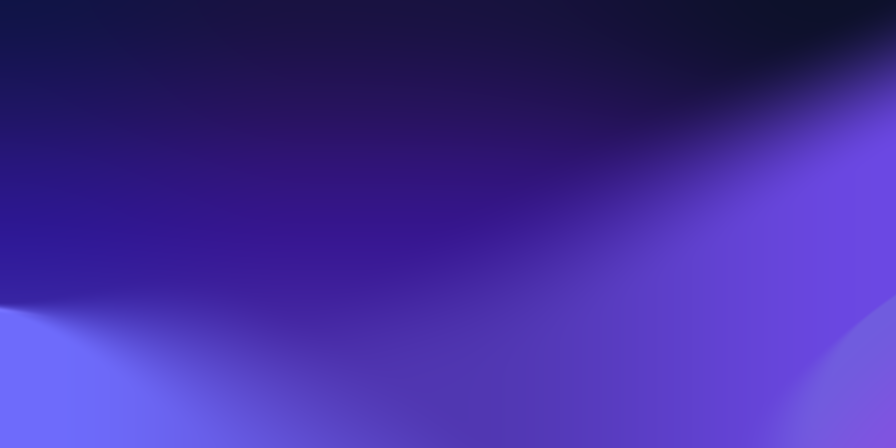
A WebGL 1 fragment shader for this background:

```glsl
precision highp float;

uniform vec2 u_resolution;

// Backdrop ramp, from top to bottom
const vec3 NIGHT = vec3(0.098, 0.070, 0.255);
const vec3 PLUM = vec3(0.175, 0.075, 0.410);
const vec3 INDIGO = vec3(0.215, 0.085, 0.570);
const vec3 DUSK = vec3(0.310, 0.205, 0.690);
const vec3 LEFT_TINT = vec3(-0.035, 0.008, 0.020);

// Shadow in the upper right
const vec3 SHADOW = vec3(0.050, 0.065, 0.165);
const vec2 SHADOW_CENTER = vec2(0.92, 1.02);
const vec2 SHADOW_SIZE = vec2(0.26, 0.30);

// Violet sweep on the right
const vec3 SWEEP_DIM = vec3(0.315, 0.215, 0.695);
const vec3 SWEEP_BRIGHT = vec3(0.420, 0.282, 0.890);
const float SWEEP_TOP = 0.84;

// Periwinkle glow on the lower left
const vec3 GLOW_CORE = vec3(0.430, 0.420, 0.985);
const vec3 GLOW_FAR = vec3(0.385, 0.320, 0.840);
const float GLOW_TOP = 0.315;
const float RIM_STRENGTH = 0.05;

// Disc on the lower right, in units of the canvas height
const vec3 DISC_EDGE = vec3(0.440, 0.360, 0.870);
const vec3 DISC_CORE = vec3(0.505, 0.325, 0.880);
const vec2 DISC_CENTER = vec2(2.585, -0.521);
const float DISC_RADIUS = 1.044;

// 1 below the edge, 0 above it, with a soft transition
float below(float y, float edge, float halfWidth) {
  return 1.0 - smoothstep(edge - halfWidth, edge + halfWidth, y);
}

vec3 backdrop(vec2 uv) {
  vec3 color = mix(DUSK, INDIGO, smoothstep(0.08, 0.52, uv.y));
  color = mix(color, PLUM, smoothstep(0.42, 0.78, uv.y));
  color = mix(color, NIGHT, smoothstep(0.62, 1.02, uv.y));
  color += LEFT_TINT * (1.0 - smoothstep(0.0, 0.35, uv.x));

  vec2 offset = (uv - SHADOW_CENTER) / SHADOW_SIZE;
  return mix(color, SHADOW, exp(-dot(offset, offset)));
}

vec3 addSweep(vec3 color, vec2 uv) {
  float fromRight = 1.0 - uv.x;
  float edge = SWEEP_TOP - 0.9 * fromRight - 0.4 * fromRight * fromRight;
  float halfWidth = mix(0.28, 0.18, uv.x);
  vec3 violet = mix(SWEEP_DIM, SWEEP_BRIGHT, smoothstep(0.5, 1.0, uv.x));
  return mix(color, violet, below(uv.y, edge, halfWidth));
}

vec3 addGlow(vec3 color, vec2 uv) {
  // The edge is crisp at the left and blurs to the right
  float edge = GLOW_TOP - 0.25 * uv.x - 1.2 * uv.x * uv.x;
  float halfWidth = 0.008 + 0.2 * smoothstep(-0.02, 0.28, uv.x);
  vec3 glow = mix(GLOW_CORE, GLOW_FAR, smoothstep(0.05, 0.42, uv.x));
  color = mix(color, glow, below(uv.y, edge, halfWidth));

  float rim = exp(-pow((uv.y - edge + 0.006) / 0.005, 2.0));
  return color + RIM_STRENGTH * rim * (1.0 - smoothstep(0.0, 0.07, uv.x));
}

vec3 addDisc(vec3 color, vec2 uv, float aspectScale) {
  vec2 point = vec2(uv.x * aspectScale, uv.y);
  float depth = DISC_RADIUS - distance(point, DISC_CENTER);
  float blur = mix(0.10, 0.006, smoothstep(0.0, 0.3, uv.y));
  float cover = smoothstep(-0.5 * blur, blur, depth);
  vec3 fill = mix(DISC_EDGE, DISC_CORE, smoothstep(0.02, 0.28, depth));
  return mix(color, fill, cover * smoothstep(-0.1, 0.16, uv.y + depth));
}

void main() {
  vec2 uv = gl_FragCoord.xy / u_resolution;
  float aspect = u_resolution.x / u_resolution.y;

  vec3 color = backdrop(uv);
  color = addSweep(color, uv);
  color = addGlow(color, uv);
  color = addDisc(color, uv, aspect);

  gl_FragColor = vec4(color, 1.0);
}
```
